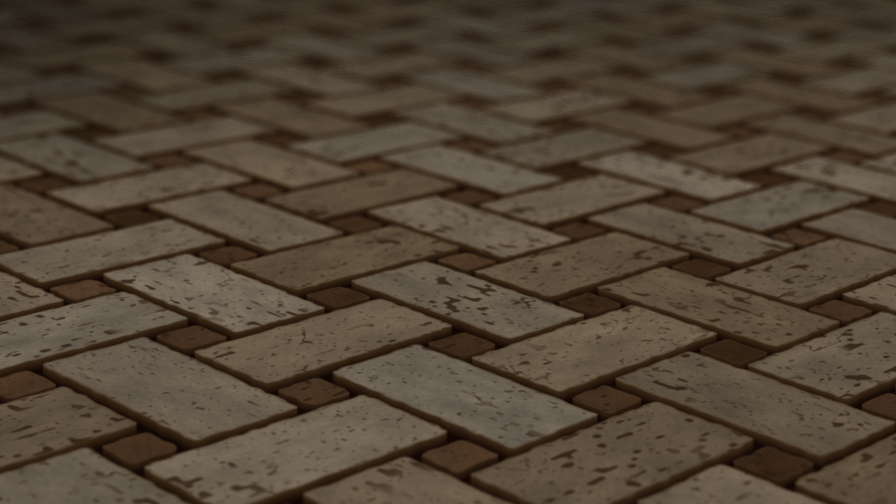
Reproduce this texture procedurally as a WebGL 2 fragment shader.

```glsl
#version 300 es
precision highp float;
// Tumbled stone basketweave paving with small square insets, seen at a low angle with shallow focus.
uniform vec2 u_resolution;
out vec4 fragColor;

float hash(vec2 p) {
  return fract(sin(dot(p, vec2(127.1, 311.7))) * 43758.5453);
}

float noise(vec2 p) {
  vec2 i = floor(p), f = fract(p);
  f = f * f * (3.0 - 2.0 * f);
  return mix(mix(hash(i), hash(i + vec2(1, 0)), f.x),
             mix(hash(i + vec2(0, 1)), hash(i + 1.0), f.x), f.y);
}

float fbm(vec2 p) {
  float sum = 0.0, amp = 0.5;
  for (int i = 0; i < 4; i++) {
    sum += amp * noise(p);
    p = p * 2.1 + 7.3;
    amp *= 0.5;
  }
  return sum;
}

float roundBox(vec2 p, vec2 halfSize, float radius) {
  vec2 d = abs(p) - halfSize + radius;
  return length(max(d, 0.0)) + min(max(d.x, d.y), 0.0) - radius;
}

struct Stone { float dist; vec2 local; vec2 id; bool inset; };

// Long stones alternate direction by cell; an inset sits on every lattice corner.
Stone findStone(vec2 g) {
  Stone s;
  vec2 cell = floor(g), f = g - cell - 0.5;
  bool turned = mod(cell.x + cell.y, 2.0) > 0.5;
  vec2 q = turned ? f.yx : f;
  s.inset = abs(q.y) > 1.0 / 3.0 && abs(q.x) > 1.0 / 3.0;
  if (s.inset) {
    s.id = floor(g + 0.5) + 50.5;
    s.local = g - floor(g + 0.5);
  } else {
    if (abs(q.y) > 1.0 / 3.0) {
      vec2 stepDir = vec2(0, sign(q.y));
      cell += turned ? stepDir.yx : stepDir;
      q = (q - stepDir).yx;
    }
    s.id = cell;
    s.local = q;
  }
  float tilt = (hash(s.id + 3.7) - 0.5) * 0.025;
  vec2 p = s.local + tilt * vec2(-s.local.y, s.local.x);
  vec2 halfSize = s.inset ? vec2(0.139) : vec2(0.641, 0.309);
  halfSize -= 0.012 * vec2(hash(s.id + 8.1), hash(s.id + 5.9));
  s.dist = roundBox(p, halfSize, 0.03) + 0.018 * (noise(g * 17.0) - 0.5);
  return s;
}

// Top face: mottled tone, pits along the grain and worn edges.
vec3 stoneTop(Stone s) {
  vec2 q = s.local + s.id * 5.37;
  float tone = hash(s.id + 1.3);
  vec3 col = mix(vec3(0.375, 0.315, 0.24), vec3(0.42, 0.385, 0.33), hash(s.id + 9.4));
  if (s.inset) col = mix(vec3(0.21, 0.14, 0.08), vec3(0.29, 0.21, 0.145), tone);
  col *= 0.92 + 0.16 * tone;
  col *= 0.84 + 0.34 * fbm(q * vec2(4.0, 7.0));
  col *= 0.95 + 0.10 * noise(q * 55.0);
  float wear = smoothstep(0.35, 0.7, noise(q * 2.7) + 0.3 * hash(s.id + 6.2) - 0.1);
  float pits = smoothstep(0.74, 0.84, noise(q * vec2(15.0, 25.0))) * wear;
  pits = max(pits, 0.7 * smoothstep(0.83, 0.9, noise(q * vec2(36.0, 45.0))));
  float crack = abs(fbm(q * 3.0) - 0.47);
  pits = max(pits, smoothstep(0.012, 0.0, crack) * smoothstep(0.72, 0.85, noise(q * 3.3 + 4.0)));
  col = mix(col, vec3(0.15, 0.09, 0.045), 0.75 * pits);
  return mix(col, vec3(0.25, 0.18, 0.11), 0.6 * smoothstep(-0.025, 0.0, s.dist));
}

// Steps down through layers of the joint to find a top face, a side or the bed.
vec3 paving(vec2 p) {
  mat3 view = mat3(0.3414, 0.1111, 0.0752, 0.2012, -0.1235, -0.0696, 0.919, 0.3218, 1.0);
  mat3 toGround = inverse(view);
  float scale = (toGround * vec3(p, 1.0)).z;
  for (int i = 0; i < 6; i++) {
    float depth = float(i) / 5.0;
    vec3 h = toGround * vec3(p + vec2(0.0, 0.023 * depth * scale), 1.0);
    Stone s = findStone(h.xy / h.z);
    float top = s.inset ? 0.2 : 0.0;
    if (s.dist < 0.0 && depth > top - 0.01) {
      if (depth < top + 0.01) return stoneTop(s);
      return mix(vec3(0.25, 0.17, 0.09), vec3(0.06, 0.02, 0.01), depth);
    }
  }
  return vec3(0.07, 0.025, 0.012);
}

void main() {
  vec2 p = (gl_FragCoord.xy - 0.5 * u_resolution) / u_resolution.y + vec2(0.8889, 0.5);
  // Blur grows away from the focused band.
  float blur = 0.0019 + 0.026 * max(p.y - 0.44, 0.0) + 0.014 * max(0.2 - p.y, 0.0);
  vec3 col = vec3(0);
  for (int i = 0; i < 28; i++) {
    float k = float(i) + 0.5, angle = k * 2.39996;
    col += paving(p + blur * sqrt(k / 28.0) * vec2(cos(angle), sin(angle)));
  }
  col /= 28.0;
  // Light falls off toward the far edge, most of all at the left.
  col *= 1.0 - 0.32 * smoothstep(0.62, 1.05, p.y);
  col *= 1.0 - 0.28 * smoothstep(0.6, 0.0, p.x) * smoothstep(0.55, 1.0, p.y);
  fragColor = vec4(col, 1.0);
}
```
